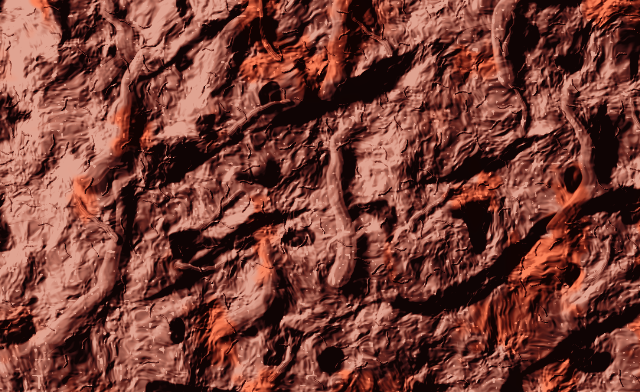
Write a WebGL 2 fragment shader that draws this texture.

```glsl
#version 300 es
precision highp float;
uniform vec2 u_resolution;
out vec4 fragColor;

// Lengths are in canvas heights
struct RootLayer { float cell, halfLength, radius, density, spread; };
const RootLayer THICK_ROOTS = RootLayer(0.40, 0.19, 0.025, 0.75, 0.7);
const RootLayer THIN_ROOTS = RootLayer(0.20, 0.085, 0.008, 0.42, 2.4);
const RootLayer FIBRES = RootLayer(0.05, 0.019, 0.0021, 0.50, 6.28);
const vec2 LIGHT = vec2(-0.8, 0.6);
const float ROOT_LEAN = 0.3;
const float SOIL_FREQUENCY = 7.0;
const float RELIEF_STEP = 0.003;
const float RELIEF_GAIN = 1.15;
const float CREVICE_SPACING = 0.29;
const float CREVICE_WIDTH = 0.034;
const float CREVICE_SLOPE = 0.42;
const float PIT_FREQUENCY = 13.0;
const float GLINT_FREQUENCY = 120.0;
const float CONTRAST = 1.4;
const float EXPOSURE = 0.22;
const vec3 PALETTE[6] = vec3[6](
    vec3(0.06, 0.015, 0.015), vec3(0.27, 0.09, 0.09), vec3(0.43, 0.16, 0.13),
    vec3(0.58, 0.32, 0.27), vec3(0.75, 0.45, 0.38), vec3(0.88, 0.64, 0.57));
const float STOPS[6] = float[6](0.09, 0.25, 0.43, 0.62, 0.81, 0.95);

vec2 hash2(vec2 p) {
    vec3 q = fract(p.xyx * vec3(0.1031, 0.1030, 0.0973));
    q += dot(q, q.yzx + 33.33);
    return fract((q.xx + q.yz) * q.zy);
}
float noise(vec2 p) {
    vec2 i = floor(p), f = fract(p);
    vec2 w = f * f * (3.0 - 2.0 * f);
    float low = mix(hash2(i).x, hash2(i + vec2(1, 0)).x, w.x);
    float high = mix(hash2(i + vec2(0, 1)).x, hash2(i + vec2(1, 1)).x, w.x);
    return mix(low, high, w.y);
}
vec2 warp(vec2 p) { return vec2(noise(p), noise(p + 41.7)) - 0.5; }

// Crumbly height field whose octaves have equal steepness
float soilHeight(vec2 p) {
    float height = 0.0, frequency = SOIL_FREQUENCY;
    p += 0.05 * warp(p * 9.0) + 0.012 * warp(p * 40.0);
    for (int i = 0; i < 5; i++) {
        height += noise(p * frequency + float(i) * 17.3) / frequency;
        p = mat2(0.8, 0.6, -0.6, 0.8) * p;
        frequency *= 2.1;
    }
    return height;
}

// Broken diagonal gaps, 1 inside
float crevices(vec2 p) {
    vec2 q = p + 0.13 * warp(p * 3.5) + 0.035 * warp(p * 16.0);
    float row = (q.y - CREVICE_SLOPE * q.x) / CREVICE_SPACING + 0.15;
    float gap = abs(fract(row) - 0.5) * CREVICE_SPACING;
    float opening = noise(vec2(q.x * 3.2, floor(row) * 7.0 + 3.0));
    float width = CREVICE_WIDTH * smoothstep(0.25, 0.7, p.x) * smoothstep(0.25, 0.75, opening);
    return 1.0 - smoothstep(-0.008, 0.008, gap - width + 0.004);
}

// Nearest scattered root: distance, facing to the light, bark grain
vec3 nearestRoot(vec2 p, RootLayer layer) {
    vec3 nearest = vec3(1.0, 0.0, 0.0);
    for (int k = 0; k < 9; k++) {
        vec2 id = floor(p / layer.cell) + vec2(k % 3 - 1, k / 3 - 1);
        vec2 seed = id + layer.cell * 97.0;
        vec2 place = hash2(seed + 11.0), shape = hash2(seed + 29.0);
        vec2 center = (id + 0.2 + 0.6 * place) * layer.cell;
        float chance = layer.density * mix(0.35, 1.0, smoothstep(0.1, 0.55, center.y));
        if (hash2(seed + 53.0).x > chance) continue;
        float angle = ROOT_LEAN + layer.spread * (shape.x - 0.5);
        vec2 across = vec2(cos(angle), -sin(angle));
        vec2 q = vec2(dot(p - center, across), dot(p - center, vec2(-across.y, across.x)));
        float span = layer.halfLength * mix(0.6, 1.1, shape.y);
        float along = q.y / span;
        float bend = 1.6 * sin(along * 2.2 + place.x * 6.28);
        q.x += layer.radius * (bend + noise(vec2(along * 4.0, place.y * 50.0)));
        float radius = layer.radius * mix(1.1, 0.6, smoothstep(-1.0, 1.0, along));
        float dist = length(vec2(q.x, max(abs(q.y) - span, 0.0))) - radius;
        if (dist >= nearest.x) continue;
        float facing = clamp(q.x / radius, -1.0, 1.0) * dot(across, LIGHT);
        nearest = vec3(dist, facing, noise(q * vec2(4.0, 0.7) / layer.radius + place * 30.0) - 0.5);
    }
    return nearest;
}

// Root surface over its own shadow
float layRoots(float tone, vec2 p, RootLayer layer) {
    vec3 root = nearestRoot(p, layer);
    float shadowDist = nearestRoot(p + LIGHT * layer.radius * 1.3, layer).x;
    float shadow = 1.0 - smoothstep(-0.4, 0.7, shadowDist / layer.radius);
    float bark = 0.4 * tone + 0.35 + 1.3 * root.y + 1.2 * root.z;
    float cover = 1.0 - smoothstep(-1.0, 1.0, root.x * u_resolution.y);
    return mix(tone - 1.9 * shadow, bark, cover);
}

void main() {
    vec2 p = gl_FragCoord.xy / u_resolution.y;
    float side = gl_FragCoord.x / u_resolution.x;
    // Lit soil, brighter toward the left
    float slope = (soilHeight(p) - soilHeight(p + LIGHT * RELIEF_STEP)) / RELIEF_STEP;
    float tone = EXPOSURE + RELIEF_GAIN * slope + 1.3 * (noise(p * 5.0 + 8.0) - 0.5);
    tone += 0.55 - 0.9 * side + 0.7 * (1.0 - smoothstep(0.0, 0.15, side));
    // Hollows, roots and wet glints
    float pits = smoothstep(0.74, 0.84, noise((p + 0.03 * warp(p * 25.0)) * PIT_FREQUENCY + 5.0));
    tone -= 3.2 * max(crevices(p), 0.8 * pits);
    tone = layRoots(layRoots(layRoots(tone, p, THICK_ROOTS), p, THIN_ROOTS), p, FIBRES);
    tone += 2.2 * smoothstep(0.82, 0.95, noise(p * GLINT_FREQUENCY)) * smoothstep(-1.0, 0.5, tone);
    // Earth colours with rusty patches
    float level = 1.0 / (1.0 + exp(-CONTRAST * tone));
    vec3 color = PALETTE[0];
    for (int i = 1; i < 6; i++)
        color = mix(color, PALETTE[i], clamp((level - STOPS[i - 1]) / (STOPS[i] - STOPS[i - 1]), 0.0, 1.0));
    float rust = smoothstep(0.62, 0.85, noise(p * vec2(9.0, 6.0) + 0.6 * warp(p * 30.0) + 20.0));
    fragColor = vec4(color * mix(vec3(1.0), vec3(1.12, 0.8, 0.62), rust), 1.0);
}
```
